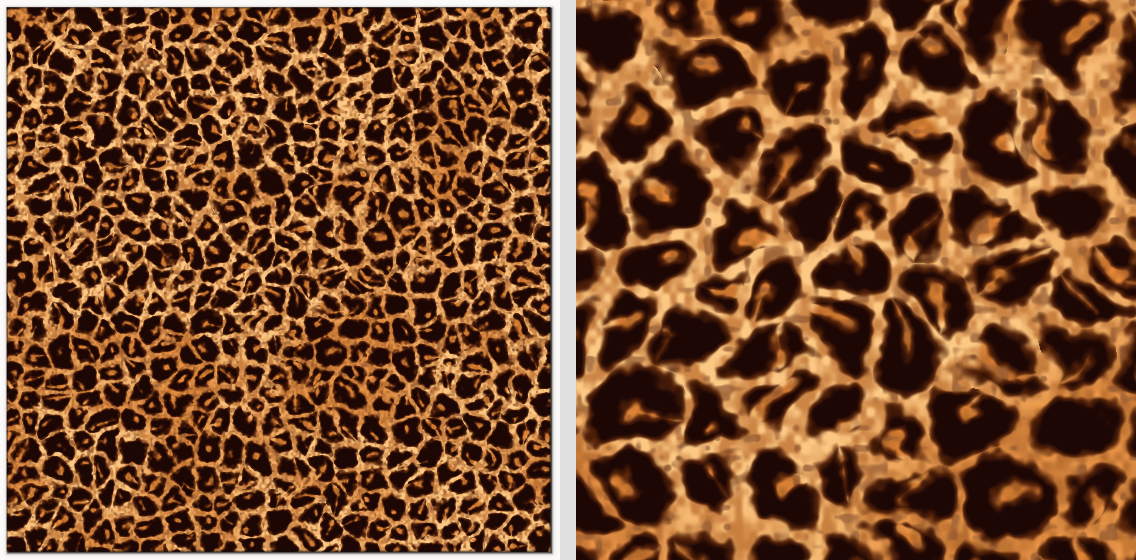
Left, the full canvas; right, a detail of the centre.
A three.js fragment shader for this pattern:

```glsl
varying vec2 vUv;

const vec3 CORE = vec3(0.115, 0.027, 0.018);
const vec3 RUST = vec3(0.32, 0.13, 0.035);
const vec3 BROWN = vec3(0.56, 0.34, 0.19);
const vec3 ORANGE = vec3(0.80, 0.47, 0.19);
const vec3 TAN = vec3(0.80, 0.52, 0.27);
const vec3 CREAM = vec3(0.99, 0.79, 0.52);
const vec3 PAPER = vec3(0.985, 0.98, 0.975);

const float CELLS = 23.0;

struct Spot {
  vec2 id;
  vec2 local;
  float edge;
};

float hash(vec2 p) {
  vec3 q = fract(p.xyx * 0.1031);
  q += dot(q, q.yzx + 33.33);
  return fract((q.x + q.y) * q.z);
}

vec2 hash2(vec2 p) {
  return vec2(hash(p), hash(p + vec2(37.0, 91.0)));
}

float noise(vec2 p) {
  vec2 i = floor(p), f = fract(p);
  f = f * f * (3.0 - 2.0 * f);
  return mix(mix(hash(i), hash(i + vec2(1.0, 0.0)), f.x),
             mix(hash(i + vec2(0.0, 1.0)), hash(i + 1.0), f.x), f.y);
}

vec2 noise2(vec2 p) {
  return vec2(noise(p), noise(p + vec2(53.0, 17.0))) - 0.5;
}

float smoothMin(float a, float b, float k) {
  float h = max(k - abs(a - b), 0.0) / k;
  return min(a, b) - h * h * k * 0.25;
}

vec2 seedPoint(vec2 cell) {
  return cell + 0.5 + 0.78 * (hash2(cell + 11.0) - 0.5);
}

// Nearest seed and rounded distance to its cell border
Spot findSpot(vec2 p) {
  Spot s;
  float nearest = 9.0;
  for (int j = -1; j <= 1; j++)
    for (int i = -1; i <= 1; i++) {
      vec2 cell = floor(p) + vec2(float(i), float(j));
      vec2 v = p - seedPoint(cell);
      if (dot(v, v) < nearest) {
        nearest = dot(v, v);
        s.id = cell;
        s.local = v;
      }
    }
  s.edge = 1.0;
  for (int j = -2; j <= 2; j++)
    for (int i = -2; i <= 2; i++) {
      if (i == 0 && j == 0) continue;
      vec2 v = seedPoint(s.id + vec2(float(i), float(j))) - seedPoint(s.id);
      s.edge = smoothMin(s.edge, dot(0.5 * v - s.local, normalize(v)), 0.2);
    }
  return s;
}

float capsule(vec2 p, float angle, float len, float radius) {
  vec2 dir = vec2(cos(angle), sin(angle));
  return length(p - dir * clamp(dot(p, dir), 0.0, len)) - radius;
}

// Positive inside the dark ring, measured in cells
float rosette(Spot s, float ragged) {
  vec2 r = hash2(s.id + 71.0), t = hash2(s.id + 143.0);
  float angle = 6.2832 * r.x;
  vec2 q = s.local - 0.16 * (t - 0.5);
  float body = s.edge - mix(0.07, 0.13, t.x);
  float hole = capsule(q, angle, 0.05 + 0.14 * r.y, mix(0.04, 0.12, t.y));
  float notch = capsule(q, angle, 0.7, 0.05 + 0.05 * t.x);
  float slit = capsule(q, angle + 1.8 + 2.4 * t.x, 0.7, 0.03);
  if (t.y < 0.2) hole = 1.0;
  if (r.y < 0.55) notch = 1.0;
  if (fract(r.y * 7.0) < 0.65) slit = 1.0;
  return min(body, min(hole, min(notch, slit))) + ragged;
}

// Speckled hair, cream between the spots and orange within them
vec3 furColor(vec2 uv, float edge) {
  float grain = noise(uv * vec2(230.0, 190.0));
  float clump = noise(uv * 85.0 + 9.0);
  float patchy = noise(uv * 6.0) * 0.65 + noise(uv * 15.0) * 0.35;
  float warm = max(smoothstep(0.14, 0.26, edge), 0.8 * smoothstep(0.55, 0.8, patchy));
  vec3 pale = mix(TAN, CREAM, smoothstep(0.25, 0.75, 0.6 * grain + 0.4 * clump));
  vec3 deep = ORANGE * mix(0.86, 1.14, grain);
  vec3 fur = mix(pale, deep, warm);
  return mix(fur, BROWN, 0.7 * smoothstep(0.36, 0.1, noise(uv * 170.0 + 31.0)));
}

float boxDistance(vec2 p, vec2 halfSize) {
  vec2 d = abs(p) - halfSize;
  return length(max(d, 0.0)) + min(max(d.x, d.y), 0.0);
}

void main() {
  // Warped cells with hairy outlines
  vec2 p = vUv * CELLS + 0.36 * noise2(vUv * 38.0) + 0.6 * noise2(vUv * 9.0);
  float ragged = 0.13 * (noise(vUv * 110.0) - 0.5) + 0.08 * (noise(vUv * 200.0) - 0.5);
  Spot spot = findSpot(p);
  float ring = rosette(spot, ragged);
  vec3 color = furColor(vUv, spot.edge);
  color = mix(color, RUST, smoothstep(-0.06, 0.02, ring));
  color = mix(color, CORE, smoothstep(0.0, 0.085, ring));

  // Pale margin with a thin dark rim and a soft shadow
  vec2 fromCenter = vUv - vec2(0.4975, 0.5008);
  float panel = boxDistance(fromCenter, vec2(0.4857, 0.4862));
  float shadow = boxDistance(fromCenter - vec2(0.002, -0.002), vec2(0.4857, 0.4862));
  vec3 margin = mix(PAPER, vec3(0.2), 0.85 * exp(-max(shadow, 0.0) / 0.0018));
  color *= mix(0.45, 1.0, smoothstep(0.0, 0.004, -panel));
  gl_FragColor = vec4(mix(color, margin, smoothstep(-0.001, 0.001, panel)), 1.0);
}
```
